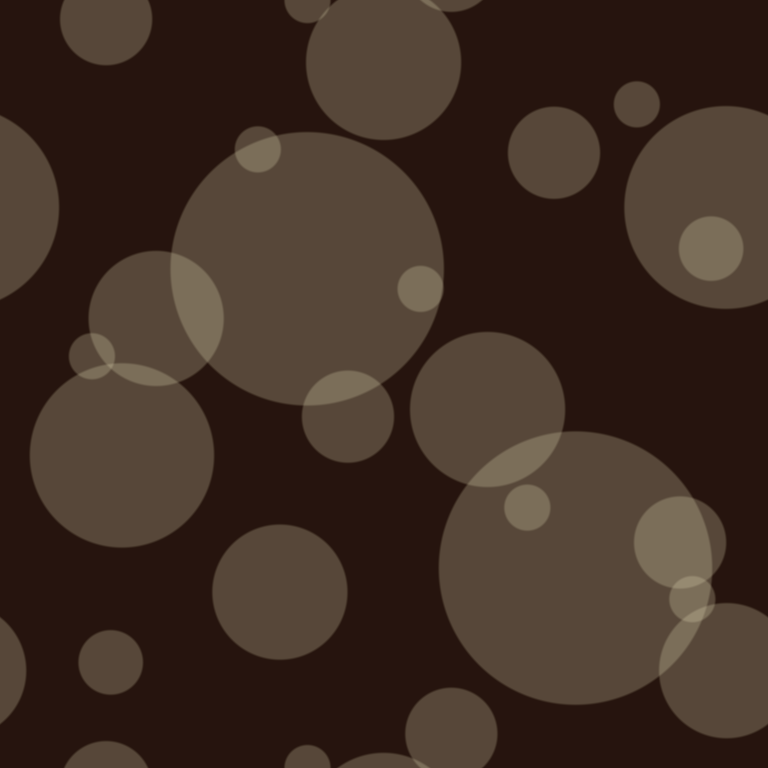
Reproduce this background procedurally as a WebGL 1 fragment shader.

```glsl
precision highp float;
// Translucent cream discs of mixed sizes scattered over dark brown, tiling on all sides.

uniform vec2 u_resolution;

const int DISC_COUNT = 23;
const vec3 BACKGROUND = vec3(0.15, 0.08, 0.053);
const vec3 DISC_TINT = vec3(0.91, 0.88, 0.73);
const float DISC_OPACITY = 0.25;
const float JITTER = 0.06;

// Radius by rank: few large discs first, many small ones last.
float discRadius(float rank) {
  if (rank < 2.0) return 0.178;
  if (rank < 3.0) return 0.132;
  if (rank < 4.0) return 0.120;
  if (rank < 6.0) return 0.101;
  if (rank < 9.0) return 0.088;
  if (rank < 14.0) return 0.060;
  if (rank < 16.0) return 0.042;
  return 0.030;
}

// Evenly spread low-discrepancy point, nudged in a turning direction.
vec2 discCenter(float rank, vec2 start) {
  float angle = 2.4 * rank;
  vec2 nudge = JITTER * vec2(-cos(angle), sin(angle));
  return fract(start + rank * vec2(0.2451, 0.5698) + nudge);
}

// Shortest offset between two points on the repeating tile.
vec2 wrappedOffset(vec2 a, vec2 b) {
  vec2 d = a - b;
  return d - floor(d + 0.5);
}

// Soft-edged disc coverage, from 0 outside to 1 inside.
float discMask(vec2 offset, float radius, float softness) {
  return 1.0 - smoothstep(-softness, softness, length(offset) - radius);
}

void main() {
  vec2 uv = gl_FragCoord.xy / u_resolution;
  float softness = max(0.002, 1.0 / min(u_resolution.x, u_resolution.y));
  vec3 color = BACKGROUND;

  // Layer the discs so that overlaps grow lighter.
  for (int i = 0; i < DISC_COUNT; i++) {
    float rank = float(i);
    vec2 offset = wrappedOffset(uv, discCenter(rank, vec2(0.46, 0.65)));
    float mask = discMask(offset, discRadius(rank), softness);
    color = mix(color, DISC_TINT, DISC_OPACITY * mask);
  }

  gl_FragColor = vec4(color, 1.0);
}
```
